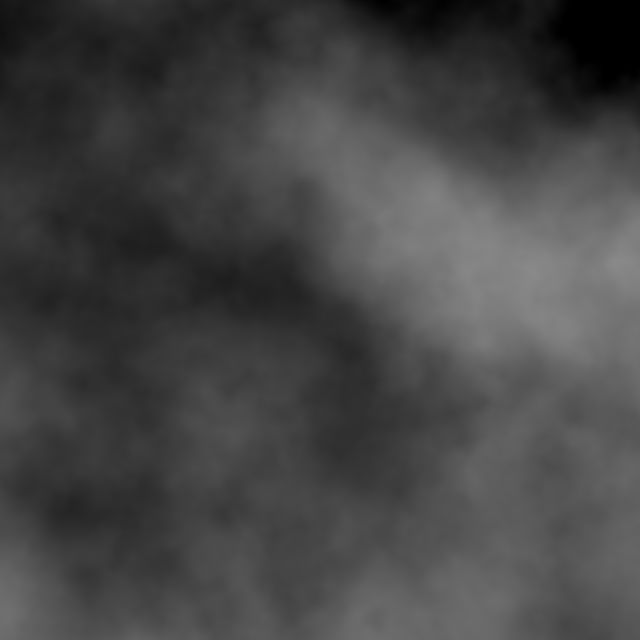
A Shadertoy shader for this texture:

```glsl
// Soft grey smoke: a bright bank on the right, a dark diagonal valley and a black upper corner.

const float BASE_GREY     = 0.24;
const float BANK_GLOW     = 0.23;
const float PUFF_GLOW     = 0.13;
const float CORNER_SHADE  = 0.15;
const float VALLEY_SHADE  = 0.07;
const float VALLEY_WIDTH  = 0.14;
const float BILLOW_SCALE  = 4.0;   // largest billows per canvas side
const float BILLOW_DEPTH  = 0.22;  // contrast of the billows
const float DRIFT         = 0.13;  // how far billows bend the broad shapes
const int   OCTAVES       = 5;

// Sine-free hash of a lattice point, 0 to 1
float hash(vec2 cell) {
    vec3 q = fract(cell.xyx * 0.1031);
    q += dot(q, q.yzx + 33.33);
    return fract((q.x + q.y) * q.z);
}

// Smooth value noise, centred on zero
float noise(vec2 p) {
    vec2 cell = floor(p);
    vec2 f = fract(p);
    vec2 w = f * f * f * (f * (f * 6.0 - 15.0) + 10.0);
    float low  = mix(hash(cell), hash(cell + vec2(1, 0)), w.x);
    float high = mix(hash(cell + vec2(0, 1)), hash(cell + vec2(1, 1)), w.x);
    return mix(low, high, w.y) - 0.5;
}

// Fractal sum; each octave is turned to hide the lattice
float billows(vec2 p) {
    const mat2 TURN = mat2(0.8, 0.6, -0.6, 0.8);
    float sum = 0.0;
    float amplitude = 1.0;
    for (int i = 0; i < OCTAVES; i++) {
        sum += amplitude * noise(p);
        p = TURN * p * 2.0 + 17.3;
        amplitude *= 0.5;
    }
    return sum;
}

// Bell-shaped falloff, 1 at the centre
float bell(vec2 offset) {
    return exp(-dot(offset, offset));
}

float segmentDistance(vec2 p, vec2 a, vec2 b) {
    vec2 ab = b - a;
    float t = clamp(dot(p - a, ab) / dot(ab, ab), 0.0, 1.0);
    return length(p - a - ab * t);
}

// Broad distribution of light over the canvas
float broadLight(vec2 p) {
    float light = BASE_GREY;
    light += BANK_GLOW * bell((p - vec2(0.87, 0.48)) / vec2(0.24, 0.30));
    light += PUFF_GLOW * bell((p - vec2(0.45, 0.77)) / vec2(0.20, 0.14));
    light -= CORNER_SHADE * bell((p - vec2(1.0, 0.93)) / 0.12);

    // Glow along the floor fades rightwards, shade along the top grows
    light += mix(0.17, 0.03, p.x) * bell(vec2(0.0, p.y / 0.20));
    light -= mix(0.10, 0.16, p.x) * bell(vec2(0.0, (1.0 - p.y) / 0.12));

    float valley = segmentDistance(p, vec2(0.20, 0.72), vec2(0.80, 0.20));
    return light - VALLEY_SHADE * bell(vec2(valley / VALLEY_WIDTH, 0.0));
}

void mainImage(out vec4 fragColor, in vec2 fragCoord) {
    vec2 uv = fragCoord / iResolution.xy;
    vec2 p = uv * BILLOW_SCALE;

    vec2 bend = vec2(billows(p + 41.7), billows(p + 83.2));
    float grey = broadLight(uv + DRIFT * bend) + BILLOW_DEPTH * billows(p + 5.4);

    fragColor = vec4(vec3(clamp(grey, 0.0, 1.0)), 1.0);
}
```
